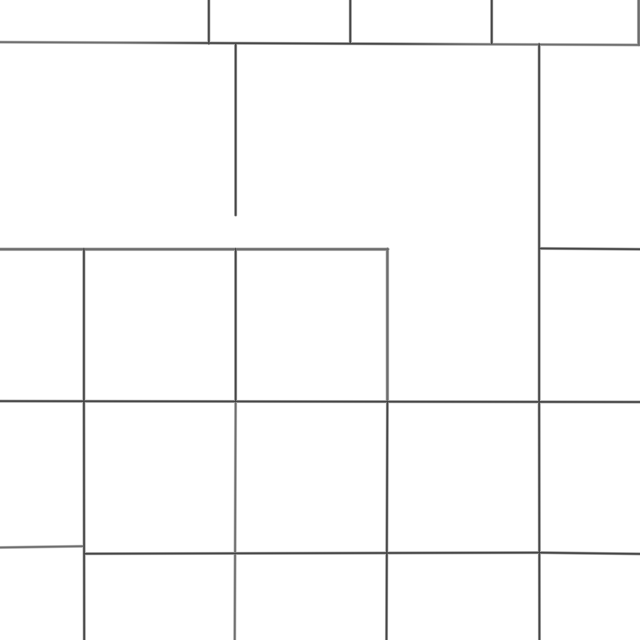
This pattern is drawn by a Shadertoy shader. Its source:

```glsl
// A plan of thin grey lines on white: a row of square cells, a tall bay and a
// strip of upper cells. Each line is a soft distance-to-segment stroke, and
// repeated walls come from loops; the darkest stroke wins at every point.

const float INK = 0.26;        // dark line
const float GRAPHITE = 0.42;   // paler, slightly wider line
const float THIN = 0.0018;     // half widths, in canvas units
const float WIDE = 0.0022;
const float CELL = 0.2371;     // spacing of the main walls
const float FIRST_WALL = 0.1311;
const float TICK_STEP = 0.2210;

float segmentDistance(vec2 p, vec2 a, vec2 b) {
    vec2 pa = p - a, ba = b - a;
    return length(pa - ba * clamp(dot(pa, ba) / dot(ba, ba), 0.0, 1.0));
}

// Grey level of one stroke on white paper.
float stroke(vec2 p, vec2 a, vec2 b, float halfWidth, float tone, float soft) {
    float d = segmentDistance(p, a, b);
    float cover = 1.0 - smoothstep(halfWidth - soft, halfWidth + soft, d);
    return mix(1.0, tone, cover);
}

float horizontalLines(vec2 p, float soft) {
    float g = 1.0;
    // Top rail, paler at both ends
    float railTone = mix(INK, GRAPHITE, smoothstep(0.12, 0.3, abs(p.x - 0.47)));
    g = min(g, stroke(p, vec2(-0.1, 0.9346), vec2(1.1, 0.9293), THIN, railTone, soft));
    // Upper edge of the cells, and the short shelf at the right
    g = min(g, stroke(p, vec2(-0.1, 0.6105), vec2(0.606, 0.6105), WIDE, GRAPHITE, soft));
    g = min(g, stroke(p, vec2(0.843, 0.6118), vec2(1.1, 0.6098), THIN, INK, soft));
    // Middle rail
    g = min(g, stroke(p, vec2(-0.1, 0.3734), vec2(1.1, 0.3717), THIN, INK, soft));
    // Lower rail, stepped at the first wall and bent at the last
    g = min(g, stroke(p, vec2(-0.1, 0.1430), vec2(0.130, 0.1465), THIN, GRAPHITE, soft));
    g = min(g, stroke(p, vec2(0.132, 0.1348), vec2(0.842, 0.1365), THIN, INK, soft));
    g = min(g, stroke(p, vec2(0.842, 0.1365), vec2(1.1, 0.1332), THIN, INK, soft));
    return g;
}

float verticalLines(vec2 p, float soft) {
    float g = 1.0;
    // Main walls: the last reaches the top rail, the inner two lean left below
    for (int i = 0; i < 4; i++) {
        float x = FIRST_WALL + CELL * float(i);
        float top = i == 3 ? 0.931 : 0.611;
        float lean = (i == 1 || i == 2) ? -0.0018 : 0.0006;
        float upperTone = i == 2 ? GRAPHITE : INK;
        float lowerTone = i == 1 ? GRAPHITE : INK;
        float upperWidth = i == 2 ? WIDE : THIN;
        g = min(g, stroke(p, vec2(x, top), vec2(x, 0.373), upperWidth, upperTone, soft));
        g = min(g, stroke(p, vec2(x, 0.373), vec2(x + lean, -0.1), THIN, lowerTone, soft));
    }
    // Hanging wall
    float hangX = FIRST_WALL + CELL;
    g = min(g, stroke(p, vec2(hangX, 0.931), vec2(hangX, 0.664), THIN, INK, soft));
    // Dividers of the upper strip, and the right edge
    for (int i = 0; i < 3; i++) {
        float x = 0.3263 + TICK_STEP * float(i);
        g = min(g, stroke(p, vec2(x, 1.1), vec2(x, 0.932), THIN, INK, soft));
    }
    g = min(g, stroke(p, vec2(0.998, 1.1), vec2(0.998, 0.930), WIDE, GRAPHITE, soft));
    return g;
}

void mainImage(out vec4 fragColor, in vec2 fragCoord) {
    vec2 p = fragCoord / iResolution.xy;
    float soft = max(0.0016, 0.75 / iResolution.y);
    float grey = min(horizontalLines(p, soft), verticalLines(p, soft));
    fragColor = vec4(vec3(grey), 1.0);
}
```
